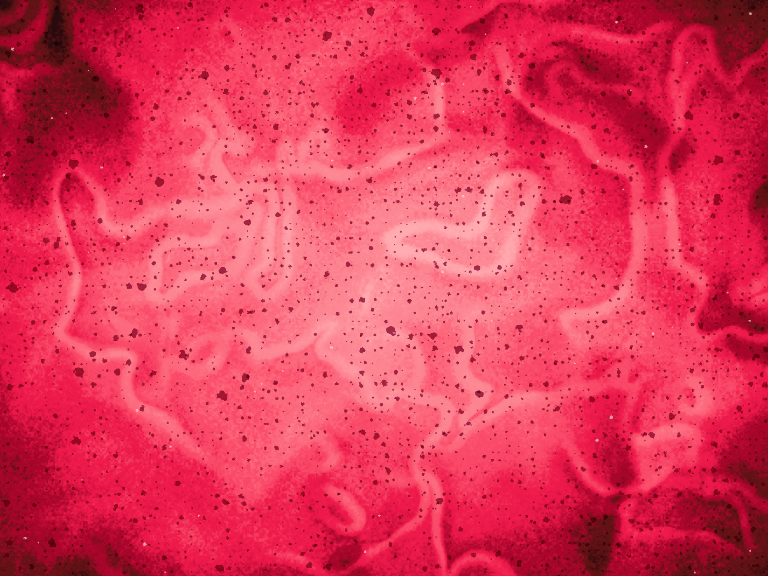
Reproduce this texture procedurally as a Shadertoy shader.

```glsl
// Pink foam seen from above: curling pale rims beside shaded hollows, sandy
// grain and scattered dark specks, falling off to maroon corners.
// One tone value is summed from warped noise, then mapped to a colour ramp.

#define BRIGHTNESS   0.955
#define FALLOFF      1.85
#define WARP         1.9
#define RIM_WIDTH    0.013
#define RIM_LIGHT    0.20
#define SHADE_DEPTH  0.17
#define MOTTLE       0.42
#define HOLLOW_DEPTH 0.26
#define GRAIN        0.17
#define SPECK_AMOUNT 0.34

float hash(vec2 p) {
    vec3 q = fract(vec3(p.xyx) * 0.1031);
    q += dot(q, q.yzx + 33.33);
    return fract((q.x + q.y) * q.z);
}

float noise(vec2 p) {
    vec2 i = floor(p), f = fract(p);
    f = f * f * f * (f * (f * 6.0 - 15.0) + 10.0);
    return mix(mix(hash(i), hash(i + vec2(1, 0)), f.x),
               mix(hash(i + vec2(0, 1)), hash(i + vec2(1, 1)), f.x), f.y);
}

float fbm(vec2 p, int octaves) {
    float sum = 0.0, amp = 0.5, total = 0.0;
    for (int i = 0; i < octaves; i++) {
        sum += amp * noise(p);
        total += amp;
        p = mat2(0.8, 0.6, -0.6, 0.8) * p * 2.03 + 17.7;
        amp *= 0.5;
    }
    return sum / total;
}

// Folded height field whose middle contour carries the rims
float folds(vec2 p) {
    vec2 bend = vec2(fbm(p + 3.1, 3), fbm(p + 41.7, 3)) - 0.5;
    return fbm(p + WARP * bend, 2);
}

// x: pale rim, y: shade on its inner side
vec2 rimAndShade(vec2 p, float scale, float seed) {
    vec2 q = p * scale + seed;
    float e = 0.004, h = folds(q);
    vec2 slope = vec2(folds(q + vec2(e * scale, 0)), folds(q + vec2(0, e * scale))) - h;
    float d = (h - 0.5) / max(length(slope) / e, 0.8);
    float width = RIM_WIDTH * (0.6 + 0.9 * noise(p * 6.0 + seed));
    float rim = exp(-d * d / (width * width));
    float shade = smoothstep(0.4 * width, 1.6 * width, d) * exp(-max(d, 0.0) / 0.045);
    float broken = smoothstep(0.32, 0.62, noise(p * 4.0 + seed * 2.0));
    return vec2(rim, shade) * broken;
}

// Irregular blobs, one at most per cell; x: dark coverage, y: pale coverage
vec2 specks(vec2 p, float cells, float share, float pixel) {
    vec2 id = floor(p * cells);
    vec2 centre = 0.3 + 0.4 * vec2(hash(id + 5.2), hash(id + 61.4));
    vec2 offset = (fract(p * cells) - centre) / cells;
    float size = hash(id + 23.9);
    float radius = mix(0.08, 0.23, size * size) / cells;
    float outline = length(offset) + radius * 0.9 * (noise(p * cells * 7.0) - 0.5);
    float blob = 1.0 - smoothstep(radius - 0.6 * pixel, radius + 0.6 * pixel, outline);
    float pick = hash(id + 97.3);
    return blob * vec2(step(pick, share), step(0.994, pick));
}

// Maroon to pale pink
vec3 foamColour(float t) {
    vec3 c = mix(vec3(0.15, 0.04, 0.05), vec3(0.38, 0.07, 0.08), smoothstep(-0.05, 0.14, t));
    c = mix(c, vec3(0.66, 0.02, 0.17), smoothstep(0.14, 0.30, t));
    c = mix(c, vec3(0.93, 0.10, 0.29), smoothstep(0.30, 0.50, t));
    c = mix(c, vec3(0.98, 0.29, 0.41), smoothstep(0.50, 0.68, t));
    c = mix(c, vec3(0.99, 0.41, 0.49), smoothstep(0.68, 0.82, t));
    c = mix(c, vec3(0.99, 0.52, 0.57), smoothstep(0.82, 0.95, t));
    return mix(c, vec3(1.0, 0.67, 0.69), smoothstep(0.95, 1.25, t));
}

void mainImage(out vec4 fragColor, in vec2 fragCoord) {
    vec2 p = fragCoord / iResolution.y;
    vec2 fromCentre = fragCoord / iResolution.xy - vec2(0.5, 0.51);
    float pixel = 1.0 / iResolution.y;

    // Light falloff and broad patches
    float tone = BRIGHTNESS - FALLOFF * dot(fromCentre, fromCentre);
    vec2 drift = vec2(noise(p * 5.0), noise(p * 5.0 + 30.0)) * 0.25;
    tone += MOTTLE * (fbm((p + drift) * 6.0 + 11.0, 5) - 0.5);
    tone -= HOLLOW_DEPTH * smoothstep(0.62, 0.80, fbm((p + drift) * 4.3 + 52.0, 3));

    // Large and small curls
    vec2 curls = rimAndShade(p, 2.6, 8.4);
    curls = max(curls, 0.8 * rimAndShade(p, 4.6, 27.1));
    tone += RIM_LIGHT * curls.x - SHADE_DEPTH * curls.y;

    // Sandy grain, finer and weaker on the rims
    float grain = 0.55 * noise(p * 330.0) + 0.45 * noise(p * 160.0 + 70.0) - 0.5;
    float sandy = 0.6 + 0.8 * noise(p * 5.0 + 19.0);
    tone += GRAIN * grain * sandy * (1.0 - 0.5 * curls.x);

    vec3 colour = foamColour(tone);

    // Specks in three sizes
    float cells = 27.0, share = 0.35 * SPECK_AMOUNT;
    for (int i = 0; i < 3; i++) {
        vec2 cover = specks(p + float(i) * 3.7, cells, share, pixel);
        colour = mix(colour, colour * vec3(0.58, 0.14, 0.36), 0.85 * cover.x);
        if (i == 2) colour = mix(colour, vec3(1.0, 0.82, 0.82), 0.7 * cover.y);
        cells *= 1.75;
        share = SPECK_AMOUNT * (0.5 + noise(p * 4.0 + 80.0)) * 0.8;
    }
    fragColor = vec4(colour, 1.0);
}
```
